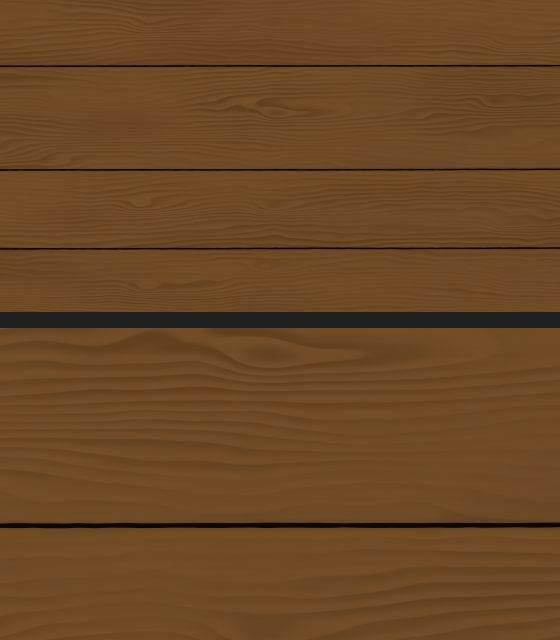
Top: the whole. Bottom: its middle third, enlarged.
Give the GLSL for this texture, as a WebGL 2 fragment shader.

```glsl
#version 300 es
precision highp float;
// Four horizontal brown wood planks with wavy grain and thin dark seams.
uniform vec2 u_resolution;
out vec4 outColor;

float hash(vec2 p) {
  vec3 q = fract(p.xyx * vec3(0.1031, 0.1030, 0.0973));
  q += dot(q, q.yzx + 33.33);
  return fract((q.x + q.y) * q.z);
}

float noise(vec2 p) {
  vec2 cell = floor(p), f = fract(p);
  f = f * f * (3.0 - 2.0 * f);
  return mix(mix(hash(cell), hash(cell + vec2(1, 0)), f.x),
             mix(hash(cell + vec2(0, 1)), hash(cell + vec2(1, 1)), f.x), f.y);
}

// Growth-ring height: nearly straight fibres, bent by noise and swirls.
float ringPhase(vec2 p, float plank, float bottom, float height) {
  vec2 s = p + vec2(plank * 7.3, plank * 3.7);
  float phase = s.y * 62.0 + 4.2 * noise(s * vec2(1.6, 11.0));
  phase += 1.5 * noise(s * vec2(5.0, 23.0)) + 0.45 * noise(s * vec2(17.0, 40.0));
  for (int i = 0; i < 3; i++) {
    vec2 seed = vec2(plank * 5.0 + 2.0, float(i) + 11.0);
    vec2 center = vec2((float(i) + 0.2 + 0.6 * hash(seed)) * 0.6,
                       bottom + height * (0.3 + 0.4 * hash(seed + 31.0)));
    vec2 d = (p - center) * vec2(11.0, 42.0);
    float swirl = smoothstep(-0.6, 0.6, d.x) * exp(-0.35 * abs(d.x));
    phase += 2.2 * swirl * exp(-d.y * d.y);
  }
  return phase;
}

void main() {
  vec2 p = gl_FragCoord.xy / u_resolution.y;
  float pixel = 1.0 / u_resolution.y;

  // Planks of unequal height, split by three seams that tilt slightly.
  float seams[3] = float[3](0.2025, 0.4550, 0.7875);
  float plank = 0.0, bottom = 0.0, top = 1.0, gap = 1.0;
  for (int i = 0; i < 3; i++) {
    float y = seams[i] + 0.0012 * p.x + 0.0008 * (noise(vec2(p.x * 6.0, float(i) * 9.0)) - 0.5);
    gap = min(gap, abs(p.y - y));
    if (p.y > y) {
      plank += 1.0;
      bottom = seams[i];
    } else {
      top = min(top, seams[i]);
    }
  }
  vec2 s = p + vec2(plank * 7.3, plank * 3.7);

  // Each ring darkens slowly upward and ends in a crisp edge.
  float phase = ringPhase(p, plank, bottom, top - bottom);
  float ring = fract(phase);
  float edge = clamp(fwidth(phase), 0.12, 0.5);
  float line = smoothstep(0.1, 1.0 - edge, ring) * (1.0 - smoothstep(1.0 - edge, 1.0, ring));
  float strength = 0.25 + 0.75 * smoothstep(0.2, 0.8, noise(s * vec2(2.6, 15.0) + 50.0));
  strength *= 0.6 + 0.4 * hash(vec2(floor(phase) + 400.0, plank));

  // Fine fibres and broad reddish stains.
  float fibre = noise(s * vec2(7.0, 190.0)) + 0.5 * noise(s * vec2(45.0, 260.0)) - 0.75;
  float stain = smoothstep(0.45, 1.0, noise(s * vec2(2.4, 8.0) + 20.0));
  float tone = noise(s * vec2(1.3, 5.0) + 80.0) - 0.5;

  vec3 wood = vec3(0.445, 0.299, 0.153);
  wood = mix(wood, vec3(0.335, 0.215, 0.098), line * strength * 0.62);
  wood *= 1.0 + 0.035 * fibre + 0.05 * tone;
  wood = mix(wood, vec3(0.38, 0.225, 0.125), stain * 0.3);

  // Soft shadow beside each seam, then the dark gap itself.
  wood *= 1.0 - 0.28 * exp(-gap * 330.0);
  float halfWidth = 0.0021 + 0.0008 * noise(vec2(p.x * 60.0, plank));
  float seam = 1.0 - smoothstep(halfWidth - 0.6 * pixel, halfWidth + 0.6 * pixel, gap);
  outColor = vec4(mix(wood, vec3(0.05, 0.028, 0.0), seam), 1.0);
}
```
